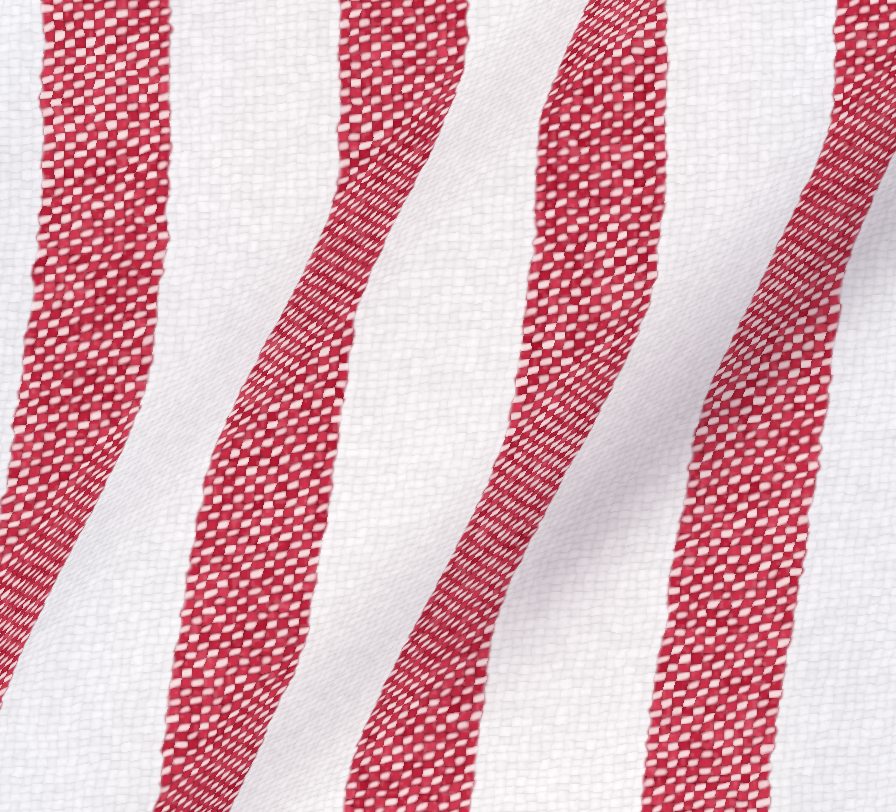
Reproduce this texture procedurally as a WebGL 2 fragment shader.

```glsl
#version 300 es
precision highp float;
// Red and white striped plain-weave cotton, rumpled by two diagonal folds.

uniform vec2 u_resolution;
out vec4 fragColor;

// Lengths are in canvas heights.
#define PERIOD 0.366        // stripe to stripe
#define FIRST_EDGE 0.053    // left edge of the first stripe
#define COLUMNS 28.0        // warp threads in one period
#define RED_COLUMNS 12.0    // of which are red
#define ROW 0.0107          // weft thread pitch
#define DASH vec2(0.56, 0.42) // half size of a weft float, in cells
#define DASH_TILT 0.26
#define SOFTNESS 0.25       // least blur of a thread edge, in cells
#define RED vec3(0.785, 0.175, 0.275)
#define DARK_RED vec3(0.50, 0.165, 0.21)
#define WHITE vec3(0.995, 0.976, 0.982)
#define SHADE vec3(0.64, 0.59, 0.64)

float hash(vec2 p) {
    vec3 h = fract(vec3(p.xyx) * 0.1031);
    h += dot(h, h.yzx + 33.33);
    return fract((h.x + h.y) * h.z);
}

float noise(vec2 p) {
    vec2 i = floor(p), f = fract(p);
    f = f * f * (3.0 - 2.0 * f);
    return mix(mix(hash(i), hash(i + vec2(1, 0)), f.x),
               mix(hash(i + vec2(0, 1)), hash(i + vec2(1, 1)), f.x), f.y);
}

float bump(float x, float center, float width) {
    float t = (x - center) / width;
    return exp(-t * t);
}

float roundedBox(vec2 q, vec2 halfSize, float radius) {
    vec2 d = abs(q) - halfSize + radius;
    return length(max(d, 0.0)) + min(max(d.x, d.y), 0.0) - radius;
}

// Position across the diagonal folds; the folds bend down at the left.
float foldPosition(vec2 p) {
    return p.x + p.y - 0.055 * exp(-5.4 * p.x);
}

// Maps the canvas to flat cloth; cloth is squeezed where a fold turns away.
vec2 clothPosition(vec2 p, float across) {
    float squeeze = 0.122 * smoothstep(0.63, 0.83, across)
                  + 0.137 * smoothstep(1.139, 1.395, across);
    float lean = 0.109 * smoothstep(0.143, 1.146, p.y);
    vec2 wobble = vec2(noise(p * 17.0), noise(p * 15.0 + 40.0)) - 0.5;
    return p + squeeze + vec2(lean, 0.07 * p.x) + 0.005 * wobble;
}

float foldShadow(vec2 p, float across) {
    float soft = 0.10 * bump(across, 0.735, 0.075) + 0.20 * bump(across, 1.26, 0.085);
    float deep = 0.42 * smoothstep(0.5, 0.72, p.x) * bump(across, 1.37, 0.08);
    return soft + deep + 0.07 * noise(p * 5.0);
}

void main() {
    vec2 p = gl_FragCoord.xy / u_resolution.y;
    p.y = 1.0 - p.y;
    float across = foldPosition(p);
    vec2 cloth = clothPosition(p, across);

    // Thread grid, with uneven hand-spun threads
    float column = PERIOD / COLUMNS;
    vec2 grid = vec2(cloth.x - FIRST_EDGE, cloth.y) / vec2(column, ROW);
    vec2 footprint = fwidth(grid);
    grid += 0.36 * (vec2(noise(grid * 0.8 + 5.0), noise(grid * 0.8 + 90.0)) - 0.5);
    vec2 id = floor(grid);
    vec2 q = fract(grid) - 0.5;
    float weftOnTop = mod(id.x + id.y, 2.0);
    float cellHash = hash(id + 60.0);
    float threadHash = hash(vec2(id.x, 7.0)) + hash(vec2(3.0, id.y));
    float detail = 1.0 - smoothstep(0.35, 0.9, max(footprint.x, footprint.y));

    // Stripe mask; the edge frays from row to row
    float fray = 0.35 * (noise(vec2(grid.x * 0.3, grid.y * 1.1)) - 0.5);
    float fromCenter = abs(mod(grid.x + COLUMNS * 0.5 - RED_COLUMNS * 0.5, COLUMNS)
                           - COLUMNS * 0.5);
    float edgeBlur = max(0.28, footprint.x);
    float stripe = 1.0 - smoothstep(-edgeBlur, edgeBlur,
                                    fromCenter + fray - RED_COLUMNS * 0.5);

    // Weft floats, shorter in patches where the warp dominates
    float patchiness = noise(p * 9.0 + 11.0);
    vec2 dash = DASH * (0.72 + 0.26 * patchiness + 0.22 * cellHash);
    vec2 slanted = vec2(q.x, q.y + DASH_TILT * q.x);
    float blur = max(SOFTNESS, 0.8 * max(footprint.x, footprint.y));
    float weft = weftOnTop * (1.0 - smoothstep(-blur, blur, roundedBox(slanted, dash, 0.36)));

    // Round threads: bright on the crown, dark in the gaps
    float crown = 1.0 - dot(q * q, mix(vec2(2.0, 1.1), vec2(0.7, 2.4), weftOnTop));
    crown = mix(0.8, crown, detail);
    float gap = weftOnTop * (1.0 - weft);
    vec3 warpRed = mix(DARK_RED, RED, clamp(crown * 1.12 - 0.22 * gap, 0.0, 1.0));
    float lint = noise(p * 170.0 + 3.0);
    warpRed += 0.11 * (cellHash - 0.5) + 0.05 * (threadHash - 1.0);
    warpRed = mix(warpRed, vec3(0.90, 0.55, 0.60), 0.32 * smoothstep(0.5, 0.95, lint));
    vec3 weftWhite = vec3(0.985, 0.895, 0.895) * (0.90 + 0.1 * crown);
    vec3 redCloth = mix(warpRed, weftWhite, weft * (0.88 + 0.12 * cellHash));

    // White cloth: the same weave, faint
    vec3 whiteCloth = WHITE * (0.92 + 0.08 * crown - 0.025 * gap * detail);
    whiteCloth += 0.03 * (cellHash - 0.5) * detail;
    float coolEdge = max(1.0 - smoothstep(0.0, 0.4, p.x), smoothstep(0.75, 1.1, p.x));
    whiteCloth *= mix(vec3(1.0), vec3(0.975, 0.99, 1.0), coolEdge);

    // Shading and fine lint
    vec3 color = mix(whiteCloth, redCloth, stripe);
    color *= mix(vec3(1.0), SHADE, foldShadow(p, across));
    color += 0.03 * (noise(p * 240.0) - 0.5);
    fragColor = vec4(clamp(color, 0.0, 1.0), 1.0);
}
```
